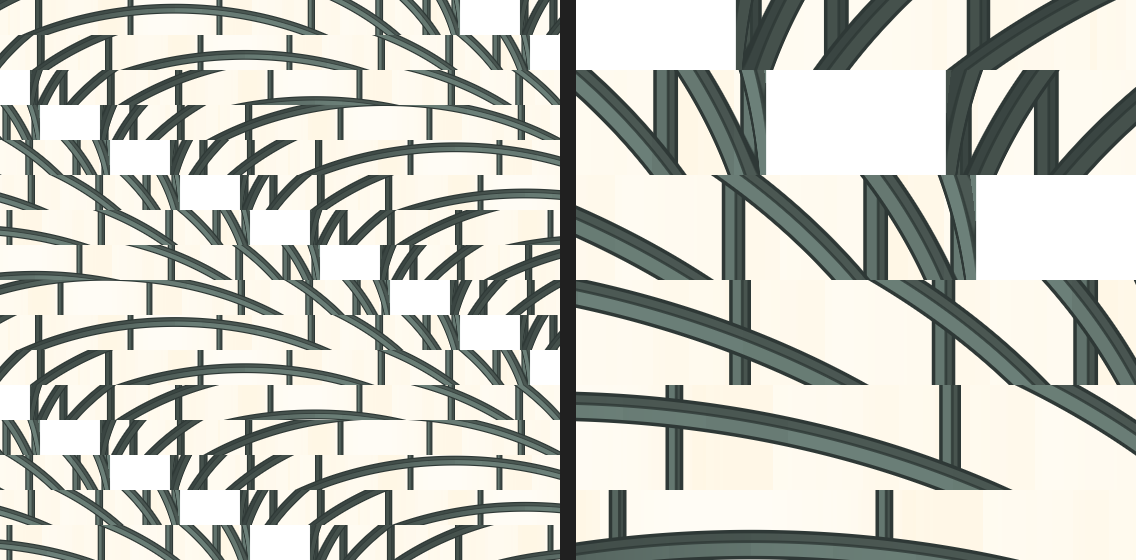
Left, the full canvas; right, a detail of the centre.
Reproduce this pattern procedurally as a Shadertoy shader.

```glsl
#define ROWS 16.0
#define ROW_SHIFT 0.125
#define CELL_WIDTH 1.125
#define FIRST_CENTRE 0.3125
#define CAGE_RADIUS 0.509
#define ARCH_RISE 0.36
#define ARCH_SPACING 0.0825
#define ARCH_PHASE 0.0155
#define COLUMN_PHASE 0.018
#define ARCH_HALF 0.0088
#define OUTLINE 0.0021
#define STRIPE_WIDTH 0.049

const vec3 DARK = vec3(0.18, 0.22, 0.21);
const vec3 MID = vec3(0.30, 0.35, 0.33);
const vec3 LIGHT = vec3(0.43, 0.51, 0.48);
const vec3 PAPER = vec3(1.0, 0.98, 0.93);

float hash(float n) {
    return fract(sin(n * 127.1 + 3.7) * 43758.5453);
}

// Antialiased coverage of a signed distance
float cover(float dist, float px) {
    return clamp(0.5 - dist / px, 0.0, 1.0);
}

// Pale vertical stripes, whiter towards the middle of the cage
vec3 backdrop(float x) {
    float stripe = x / STRIPE_WIDTH;
    float tint = mix(hash(floor(stripe)), hash(floor(stripe * 2.3) + 40.0), 0.35);
    tint = mix(tint, fract(stripe), 0.12);
    vec3 cream = mix(vec3(1.0, 0.988, 0.96), vec3(1.0, 0.956, 0.868), tint * tint);
    float accent = step(abs(abs(x) - 0.114), 0.024);
    cream = mix(cream, vec3(1.0, 0.955, 0.865), 0.65 * accent);
    float middle = 1.0 - smoothstep(0.02, 0.12, abs(x));
    return mix(mix(PAPER, cream, 0.7), vec3(1.0, 0.992, 0.97), middle * 0.7);
}

// Tube with a dark outline, a lit face, a seam and a shaded face
vec3 tubeColour(float across, float halfWidth, float lit, float px) {
    vec3 face = mix(mix(DARK, MID, 0.75), LIGHT, lit);
    vec3 shade = mix(mix(DARK, MID, 0.4), MID, lit);
    float seam = across + halfWidth * 0.2;
    vec3 col = mix(shade, face, cover(-seam, px));
    col = mix(col, DARK, 0.8 * cover(abs(seam) - OUTLINE * 0.4, px));
    return mix(col, DARK, cover(halfWidth - OUTLINE - abs(across), px));
}

void mainImage(out vec4 fragColor, in vec2 fragCoord) {
    float px = 1.0 / iResolution.y;
    vec2 uv = fragCoord * px;
    float down = 1.0 - uv.y;

    // Each strip slides sideways by a fixed step
    float row = floor(down * ROWS);
    float slide = uv.x - FIRST_CENTRE - ROW_SHIFT * row;
    float column = floor(slide / CELL_WIDTH + 0.5);
    float x = slide - column * CELL_WIDTH;
    float side = clamp(x / CAGE_RADIUS, -0.999, 0.999);

    vec3 col = backdrop(x);
    float lit = smoothstep(-0.55, 0.2, side);
    lit *= 0.8 + 0.2 * hash(floor(x / STRIPE_WIDTH) + 9.0);

    // Upright bars crowd together towards the rim
    float bars[5] = float[5](0.0794, 0.2435, 0.3646, 0.4492, 0.5013);
    for (int i = 0; i < 5; i++) {
        float halfWidth = 0.0053 + 0.0024 * sqrt(float(i) / 4.0);
        float across = (abs(x) - bars[i]) * (x < 0.0 ? -1.0 : 1.0);
        vec3 bar = tubeColour(-across, halfWidth, lit * 0.85, px);
        col = mix(col, bar, cover(abs(across) - halfWidth, px));
    }

    // Stacked elliptical hoops
    float depth = sqrt(1.0 - side * side);
    float slope = ARCH_RISE * side / (CAGE_RADIUS * depth);
    float v = down - ARCH_PHASE - COLUMN_PHASE * column - ARCH_RISE * (1.0 - depth);
    float level = mod(v + 0.5 * ARCH_SPACING, ARCH_SPACING) - 0.5 * ARCH_SPACING;
    float across = level / sqrt(1.0 + slope * slope);
    vec3 hoop = tubeColour(across, ARCH_HALF, lit, px);
    col = mix(col, hoop, cover(abs(across) - ARCH_HALF, px));

    // Empty gap between neighbouring cages
    col = mix(vec3(1.0), col, cover(abs(x) - CAGE_RADIUS, px));
    fragColor = vec4(col, 1.0);
}
```
